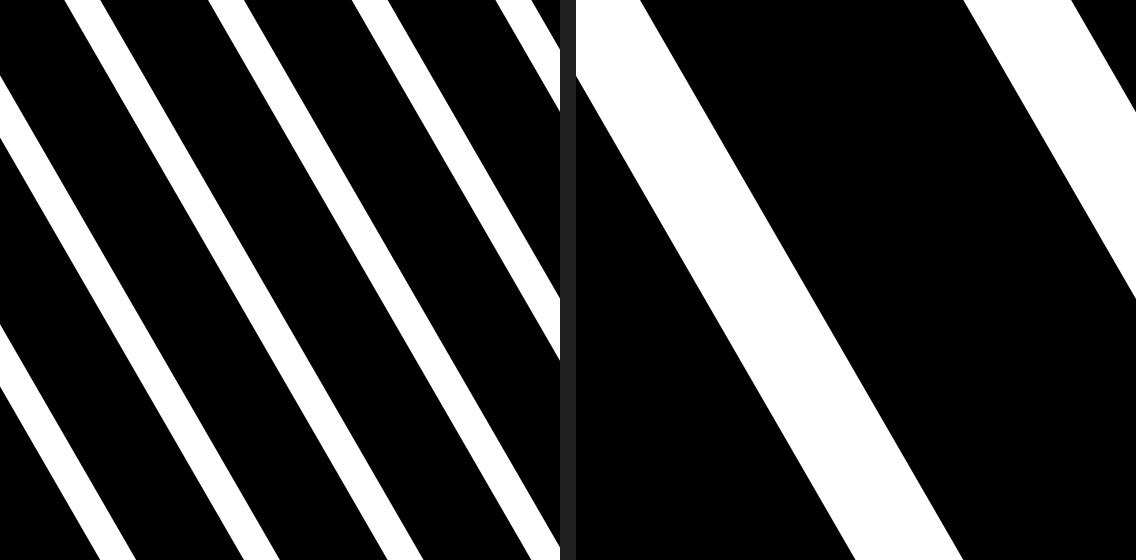
Left: the whole. Right: its middle third, enlarged.
Reproduce this pattern procedurally as a WebGL 2 fragment shader.

```glsl
#version 300 es
precision highp float;
// Flat white diagonal stripes on black, falling from upper left to lower right.
// The position is projected on the stripe normal, folded into one period,
// and the distance to the stripe's edge is smoothed over one pixel.

uniform vec2 u_resolution;
out vec4 fragColor;

const vec3 GROUND_COLOR = vec3(0.0);
const vec3 STRIPE_COLOR = vec3(1.0);

const float NORMAL_ANGLE = radians(30.0);
const float STRIPES_PER_UNIT = 4.5;  // measured along the normal
const float STRIPE_SHARE = 0.25;     // stripe width as a part of the period
const float STRIPE_PHASE = 0.749;    // stripe centre, in periods from mid canvas

// Signed distance to the nearest stripe, negative inside.
float stripeDistance(vec2 p, float angle, float frequency, float share, float phase) {
    float t = dot(p, vec2(cos(angle), sin(angle))) * frequency - phase;
    float fromCentre = abs(fract(t + 0.5) - 0.5);
    return (fromCentre - 0.5 * share) / frequency;
}

// Coverage of a shape, blended across one pixel at its edge.
float coverage(float dist, float pixel) {
    return clamp(0.5 - dist / pixel, 0.0, 1.0);
}

void main() {
    float canvasSize = min(u_resolution.x, u_resolution.y);
    vec2 p = (gl_FragCoord.xy - 0.5 * u_resolution) / canvasSize;

    float dist = stripeDistance(p, NORMAL_ANGLE, STRIPES_PER_UNIT, STRIPE_SHARE, STRIPE_PHASE);
    float stripe = coverage(dist, 1.0 / canvasSize);

    fragColor = vec4(mix(GROUND_COLOR, STRIPE_COLOR, stripe), 1.0);
}
```
